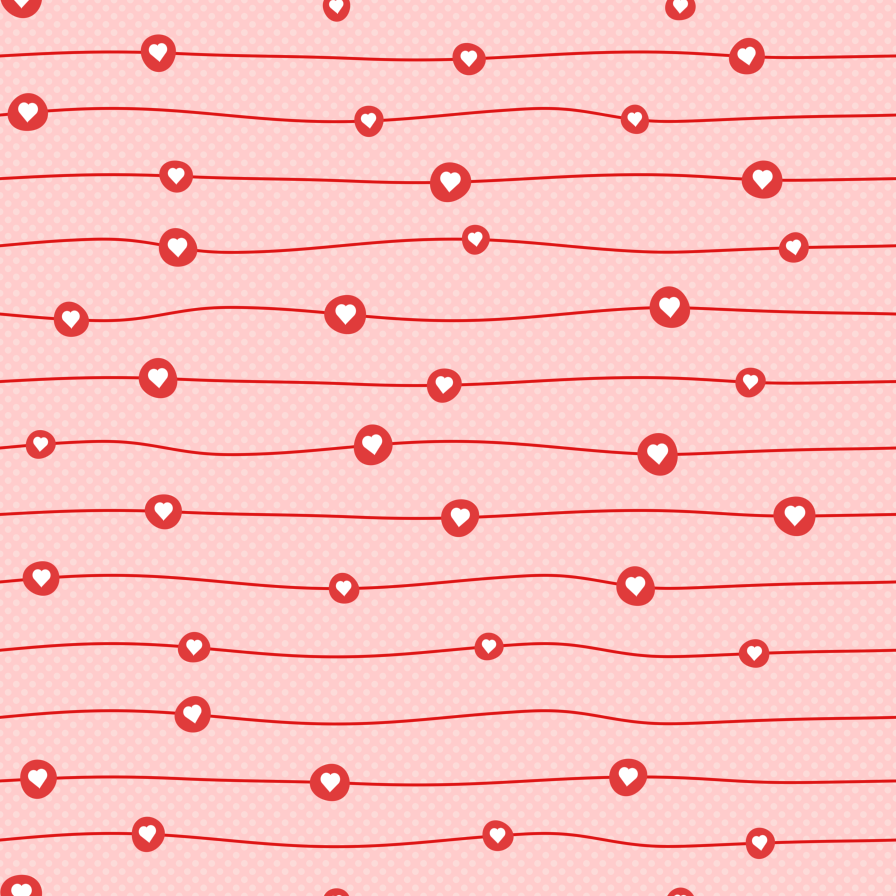
Reproduce this pattern procedurally as a WebGL 2 fragment shader.

```glsl
#version 300 es
precision highp float;

#define ROWS 14
#define BEADS 3
#define DOTS 55.0
#define DOT_RADIUS 0.205
#define LINE_HALF_WIDTH 0.00165
#define WAVE_HEIGHT 0.0074
#define BEAD_MIN 0.0158
#define BEAD_MAX 0.0232
#define BEAD_JITTER 0.07
#define HEART_SCALE 0.84
#define FLAT_ROWS 0x114A
#define SPARSE_ROW 11

uniform vec2 u_resolution;
out vec4 fragColor;

const float TAU = 6.28319;
const vec3 PINK = vec3(1.0, 0.80, 0.80);
const vec3 DOT_PINK = vec3(0.99, 0.86, 0.85);
const vec3 LINE_RED = vec3(0.87, 0.08, 0.08);
const vec3 BEAD_RED = vec3(0.88, 0.23, 0.23);
const vec3 WHITE = vec3(1.0);

float hash(vec2 v) {
    return fract(sin(dot(v, vec2(12.9898, 78.233))) * 43758.5453);
}

float coverage(float dist, float pixel) {
    return 1.0 - smoothstep(-pixel, pixel, dist);
}

// Staggered polka dots, measured in lattice cells
float dotDistance(vec2 uv) {
    vec2 cell = uv * DOTS;
    float a = length(fract(cell) - 0.5);
    float b = length(fract(cell + 0.5) - 0.5);
    return (min(a, b) - DOT_RADIUS) / DOTS;
}

// Uneven row spacing, counted down from the top edge
float rowHeight(int row) {
    float t = float(row) / float(ROWS);
    return 1.0 - t + 0.0135 * sin(TAU * t) + 0.004 * sin(2.0 * TAU * t);
}

// Hand-drawn wave: flat, early-bending and late-bending rows
float stringHeight(int row, float x) {
    bool isFlat = ((FLAT_ROWS >> row) & 1) == 1;
    bool bendsEarly = row > 3 && row < 8;
    float start = isFlat ? 0.2 : (bendsEarly ? 0.08 : 0.56);
    float shift = isFlat ? -0.09 : 0.12;
    float bend = smoothstep(start, start + 0.2, x) - smoothstep(0.75, 1.0, x);
    float height = WAVE_HEIGHT * (isFlat ? 0.6 : 1.0) * (row == 5 ? -1.0 : 1.0);
    float fade = 1.0 - 0.7 * smoothstep(0.72, 0.95, x);
    return rowHeight(row) + height * fade * sin(2.0 * TAU * (x + shift * bend));
}

// Rows alternate between two shifts, swapping order mid-canvas
float beadX(int row, int bead) {
    float parity = (row % 2 == 0) ? 1.0 : -1.0;
    float side = parity * sign(cos(TAU * float(row) / float(ROWS)));
    float jitter = BEAD_JITTER * (hash(vec2(row, bead)) - 0.5);
    return float(bead) / float(BEADS) + 0.127 - 0.068 * side + jitter;
}

// Slightly lumpy disc
float beadDistance(vec2 p, float radius, float seed) {
    float angle = atan(p.y, p.x);
    float lump = 0.035 * sin(2.0 * angle + TAU * seed)
               + 0.025 * sin(3.0 * angle + 17.0 * seed);
    return length(p) - radius * (1.0 + lump);
}

// Heart with its tip at the origin and height near 1.1
float heartDistance(vec2 p) {
    p.x = abs(p.x);
    if (p.x + p.y > 1.0) return length(p - vec2(0.25, 0.75)) - 0.35355;
    float notch = length(p - vec2(0.0, 1.0));
    float flank = length(p - 0.5 * max(p.x + p.y, 0.0));
    return min(notch, flank) * sign(p.x - p.y);
}

void main() {
    vec2 uv = gl_FragCoord.xy / u_resolution;
    float pixel = 0.75 / min(u_resolution.x, u_resolution.y);
    vec3 color = mix(PINK, DOT_PINK, coverage(dotDistance(uv), pixel));

    for (int row = 0; row < ROWS; row++) {
        // The row on the canvas edge carries beads only
        if (row > 0) {
            float dist = abs(uv.y - stringHeight(row, uv.x)) - LINE_HALF_WIDTH;
            color = mix(color, LINE_RED, coverage(dist, pixel));
        }
        int count = row == SPARSE_ROW ? 1 : BEADS;
        for (int bead = 0; bead < count; bead++) {
            float x = fract(beadX(row, bead));
            vec2 p = uv - vec2(x, stringHeight(row, x));
            p -= round(p);
            float seed = hash(vec2(bead, row) + 7.3);
            float radius = mix(BEAD_MIN, BEAD_MAX, hash(vec2(row, bead) + 3.7));
            color = mix(color, BEAD_RED, coverage(beadDistance(p, radius, seed), pixel));

            // Tilted heart inside the bead
            float tilt = 0.35 * (seed - 0.35);
            mat2 turn = mat2(cos(tilt), -sin(tilt), sin(tilt), cos(tilt));
            float size = HEART_SCALE * radius;
            vec2 h = turn * p / size * vec2(1.0, 0.92) + vec2(0.0, 0.55);
            color = mix(color, WHITE, coverage(heartDistance(h) * size, pixel));
        }
    }
    fragColor = vec4(color, 1.0);
}
```
